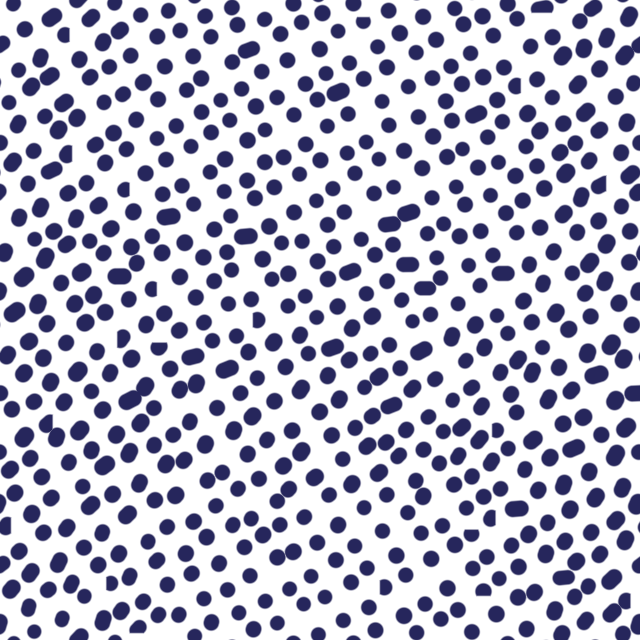
Give the GLSL for this pattern, as a Shadertoy shader.

```glsl
// Navy ink dots on white: a slanted, loosely jittered halftone grid that tiles.
#define LATTICE ivec2(21, 12)   // whole steps that set dot count and slant
#define RADIUS 0.292            // mean dot radius, in cells
#define RADIUS_VARIATION 0.035
#define JITTER 0.18             // random shift of each dot
#define DRIFT 0.25              // slow shift shared by neighbours
#define STRETCH 0.13            // half length of the longest leaning dots
#define DOUBLE_SHARE 0.04       // share of dots merged into pairs
#define CHIPPED_SHARE 0.05      // share of dots with one flat side
#define SOFTNESS 0.09           // width of the edge ramp, in cells
#define INK vec3(0.15, 0.15, 0.36)
#define PAPER vec3(1.0)

// Four random values in 0..1 from a grid key and a seed.
vec4 hash4(ivec2 key, uint seed) {
    uvec4 h = uvec4(key.x, key.y, seed, key.x + key.y * 977);
    h = h * 1664525u + 1013904223u;
    for (int i = 0; i < 2; i++) {
        h.x += h.y * h.w;
        h.y += h.z * h.x;
        h.z += h.x * h.y;
        h.w += h.y * h.z;
        h ^= h >> 16u;
    }
    return vec4(h >> 8u) / 16777216.0;
}

// Smooth value noise that wraps after 'period' steps across the canvas.
vec4 wrappedNoise(vec2 uv, int period, uint seed) {
    vec2 p = uv * float(period);
    ivec2 i = ivec2(floor(p));
    vec2 f = fract(p);
    f = f * f * (3.0 - 2.0 * f);
    ivec2 lo = i % period, hi = (i + 1) % period;
    vec4 bottom = mix(hash4(lo, seed), hash4(ivec2(hi.x, lo.y), seed), f.x);
    vec4 top = mix(hash4(ivec2(lo.x, hi.y), seed), hash4(hi, seed), f.x);
    return mix(bottom, top, f.y);
}

// Distance to a capsule centred on the origin.
float capsule(vec2 p, vec2 axis, float halfLength, float radius) {
    float along = clamp(dot(p, axis), -halfLength, halfLength);
    return length(p - along * axis) - radius;
}

// Distance from p to the dot owned by one lattice cell.
float inkDot(vec2 p, ivec2 cell) {
    // Cells that coincide after wrapping share one key.
    int a = LATTICE.x, b = LATTICE.y, count = a * a + b * b;
    ivec2 key = ivec2(a * cell.x - b * cell.y, b * cell.x + a * cell.y);
    key = (key + 2 * count) % count;
    vec2 home = vec2(key) / float(count);

    vec4 place = hash4(key, 1u), shape = hash4(key, 2u);
    vec4 slow = wrappedNoise(home, 6, 3u), broad = wrappedNoise(home, 3, 4u);
    vec2 shift = (place.xy - 0.5) * 2.0 * JITTER + (slow.xy - 0.5) * 2.0 * DRIFT;
    p -= vec2(cell) + 0.5 + shift;

    // Some regions hold leaning ovals; a few dots are level pairs.
    float radius = RADIUS + RADIUS_VARIATION * (broad.x + shape.x - 1.0);
    float halfLength = STRETCH * smoothstep(0.45, 0.85, broad.y) * shape.y;
    float angle = 0.95 + 0.7 * (shape.z - 0.5);
    if (place.z < DOUBLE_SHARE) {
        halfLength = 0.15;
        angle = 0.5 * shape.z;
    }
    angle -= atan(float(b), float(a));
    float d = capsule(p, vec2(cos(angle), sin(angle)), halfLength, radius);

    // Shave one side off a few dots, along the canvas axes.
    if (place.w < CHIPPED_SHARE) {
        float side = floor(shape.w * 4.0) * 1.570796 - atan(float(b), float(a));
        d = max(d, dot(p, vec2(cos(side), sin(side))) - 0.17);
    }
    return d;
}

void mainImage(out vec4 fragColor, in vec2 fragCoord) {
    // Rotate and scale the canvas onto the whole-number lattice.
    vec2 uv = fragCoord / iResolution.xy;
    vec2 step2 = vec2(LATTICE);
    vec2 p = vec2(dot(step2, uv), step2.x * uv.y - step2.y * uv.x);
    ivec2 cell = ivec2(floor(p));

    float d = 1.0;
    for (int y = -1; y <= 1; y++)
        for (int x = -1; x <= 1; x++)
            d = min(d, inkDot(p, cell + ivec2(x, y)));

    // Soft edge, never narrower than about a pixel.
    float pixel = length(step2) / min(iResolution.x, iResolution.y);
    float ramp = 0.5 * max(SOFTNESS, 1.2 * pixel);
    float ink = pow(1.0 - smoothstep(-ramp, ramp, d), 1.2);
    fragColor = vec4(mix(PAPER, INK, ink), 1.0);
}
```
